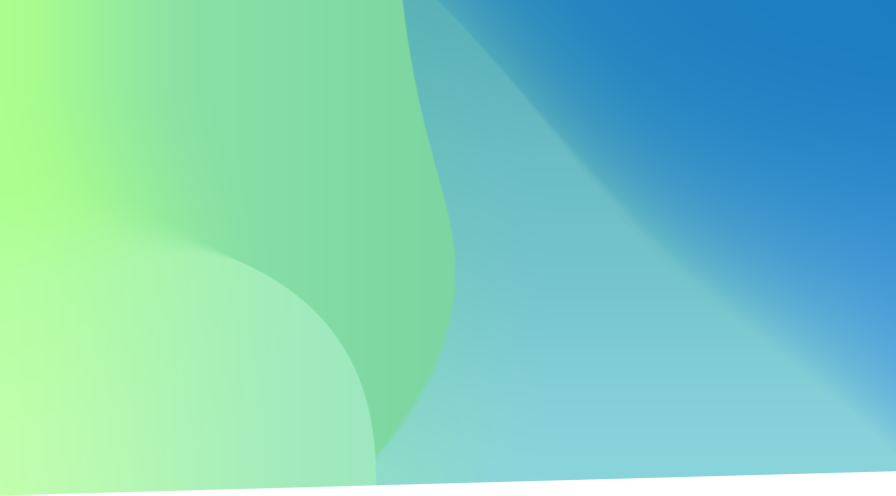
Write a Shadertoy shader that draws this background.

```glsl
// A calm backdrop of overlapping colour sheets, running from lime to deep blue,
// above a slanted white strip. Each sheet is a gradient masked by the signed
// offset from a curved edge; the softness of the edge varies along its length.

// Coverage of a sheet: 0 outside, 1 inside, blended over the given softness.
float cover(float offset, float softness) {
    float s = max(softness, 0.75 / iResolution.y);
    return smoothstep(-s, s, offset);
}

// Pale teal ground, lighter below and greener towards the lower left.
vec3 tealGround(vec2 uv) {
    vec3 c = mix(vec3(0.54, 0.83, 0.86), vec3(0.43, 0.75, 0.78), smoothstep(0.0, 0.65, uv.y));
    c = mix(c, vec3(0.34, 0.68, 0.73), smoothstep(0.55, 1.05, uv.y));
    float left = 1.0 - smoothstep(0.40, 0.62, uv.x);
    vec3 mint = mix(vec3(0.57, 0.88, 0.76), vec3(0.36, 0.71, 0.70), uv.y);
    return mix(c, mint, 0.75 * left);
}

// Blue sheet: close to teal at its diagonal edge, deepening away from it.
vec3 blueSheet(vec2 uv, vec3 ground, float depth) {
    vec3 rim = mix(ground, vec3(0.31, 0.66, 0.73), smoothstep(0.3, 0.9, uv.y));
    vec3 deep = mix(vec3(0.28, 0.60, 0.88), vec3(0.11, 0.49, 0.76), smoothstep(0.15, 0.95, uv.y));
    return mix(rim, deep, 1.0 - exp(-5.0 * max(depth, 0.0)));
}

// Green sheet: lime at the left, cooler towards its right edge.
vec3 greenSheet(vec2 uv) {
    float x = uv.x - 0.05 * (1.0 - smoothstep(0.45, 0.85, uv.y));
    vec3 c = mix(vec3(0.67, 1.0, 0.55), vec3(0.53, 0.875, 0.65), smoothstep(-0.02, 0.25, x));
    return mix(c, vec3(0.49, 0.84, 0.63), smoothstep(0.22, 0.5, uv.x));
}

// Pale green mound in the lower left.
vec3 paleMound(vec2 uv) {
    vec3 lime = mix(vec3(0.76, 1.0, 0.68), vec3(0.70, 1.0, 0.61), smoothstep(0.0, 0.6, uv.y));
    return mix(lime, vec3(0.62, 0.91, 0.75), smoothstep(-0.05, 0.43, uv.x));
}

void mainImage(out vec4 fragColor, in vec2 fragCoord) {
    vec2 uv = fragCoord / iResolution.xy;
    vec3 ground = tealGround(uv);
    vec3 color = ground;

    // Diagonal edge, sagging slightly in the middle
    float t = uv.x - 0.488;
    float sag = sin(6.14 * t);
    float depth = uv.y - (1.0 - 1.8 * t - 0.057 * sag * sag);
    float blueSoft = mix(0.035, 0.006, smoothstep(0.4, 0.9, uv.y));
    color = mix(color, blueSheet(uv, ground, depth), cover(depth, blueSoft));

    // Bulging right edge of the green sheet, flatter above its widest point
    float h = uv.y - 0.45;
    float bulge = 0.508 - 0.64 * h * h / (h > 0.0 ? 1.0 + 7.6 * h * h : 1.0);
    float greenSoft = 0.001 + 0.004 * (1.0 - smoothstep(0.1, 0.8, uv.y));
    color = mix(color, greenSheet(uv), cover(bulge - uv.x, greenSoft));

    // Rounded mound, crisp at the right and melting away at the left
    vec2 q = pow(uv / vec2(0.42, 0.545), vec2(2.6));
    float inside = 0.45 * (1.0 - pow(q.x + q.y, 1.0 / 2.6));
    float moundSoft = mix(0.11, 0.001, smoothstep(0.02, 0.28, uv.x));
    color = mix(color, paleMound(uv), cover(inside, moundSoft));

    // White strip under a slanted line
    color = mix(color, vec3(1.0), cover(0.001 + 0.049 * uv.x - uv.y, 0.0));
    fragColor = vec4(color, 1.0);
}
```
